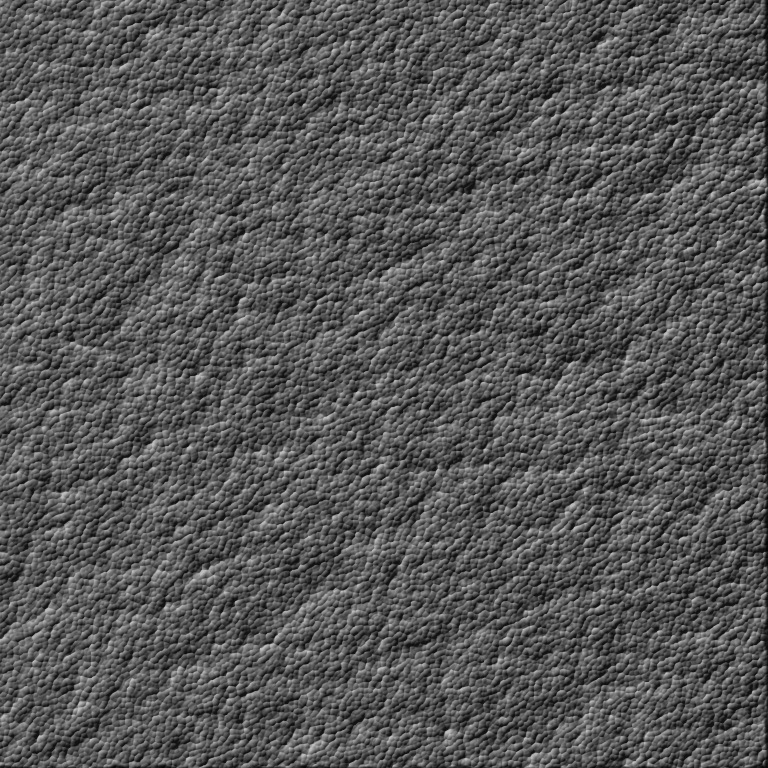
Reproduce this texture procedurally as a WebGL 2 fragment shader.

```glsl
#version 300 es
precision highp float;

uniform vec2 u_resolution;
out vec4 fragColor;

const int OCTAVES = 5;
const int SAMPLES = 2;

vec2 hash2(vec2 cell, float seed) {
    vec3 q = fract(vec3(cell.xyx + seed * 17.3) * vec3(0.1031, 0.1030, 0.0973));
    q += dot(q, q.yzx + 33.33);
    return fract((q.xx + q.yz) * q.zy);
}

mat2 rotation(float angle) {
    float c = cos(angle), s = sin(angle);
    return mat2(c, s, -s, c);
}

// Slope, towards the light, of rounded bumps centred on cellular points.
float bumpSlope(vec2 p, vec2 light, float seed, float sharpness) {
    vec2 cell = floor(p);
    vec2 sum = vec2(0.0);
    float total = 1e-6;
    for (int j = -1; j <= 1; j++) {
        for (int i = -1; i <= 1; i++) {
            vec2 neighbour = cell + vec2(i, j);
            vec2 away = p - neighbour - hash2(neighbour, seed);
            float weight = exp(-sharpness * dot(away, away));
            sum += weight * away;
            total += weight;
        }
    }
    return dot(sum / total, light);
}

// Layers of bumps, from fine grain to broad swells.
float reliefSlope(vec2 uv, vec2 light) {
    float slope = 0.0;
    float frequency = 162.0;
    float weight = 1.0;
    for (int k = 0; k < OCTAVES; k++) {
        float seed = float(k) + 1.0;
        mat2 turn = rotation(seed * 1.15);
        vec2 p = turn * uv * frequency + seed * 41.7;
        slope += weight * bumpSlope(p, turn * light, seed, 10.0);
        frequency *= 0.47;
        weight *= k == 0 ? 0.62 : 0.74 - 0.06 * float(k);
    }
    return slope;
}

// Ragged shadow along the right and bottom borders.
float borderShade(vec2 uv) {
    float ragRight = sin(uv.y * 47.0) + sin(uv.y * 113.0 + 1.7) + sin(uv.y * 239.0);
    float ragBottom = sin(uv.x * 31.0 + 2.0) + sin(uv.x * 97.0) + sin(uv.x * 211.0 + 0.6);
    float right = smoothstep(0.0, 0.005, 1.0 - uv.x - 0.0009 * ragRight);
    float bottom = smoothstep(-0.001, 0.003, uv.y - 0.0012 * ragBottom);
    return mix(0.2, 1.0, right) * mix(0.3, 1.0, bottom);
}

float stoneTone(vec2 uv, vec2 light) {
    float contrast = mix(0.38, 0.43, uv.x);
    float base = 0.338 + 0.03 * (0.5 - uv.x) + 0.012 * (uv.y - 0.5);
    float tone = base + contrast * reliefSlope(uv, light);
    return clamp(tone, 0.07, 0.74) * borderShade(uv);
}

void main() {
    vec2 light = normalize(vec2(-0.58, 0.81));

    // Average a small grid of samples to smooth the grain.
    float tone = 0.0;
    for (int j = 0; j < SAMPLES; j++) {
        for (int i = 0; i < SAMPLES; i++) {
            vec2 shift = (vec2(i, j) + 0.5) / float(SAMPLES) - 0.5;
            tone += stoneTone((gl_FragCoord.xy + shift) / u_resolution, light);
        }
    }
    fragColor = vec4(vec3(tone / float(SAMPLES * SAMPLES)), 1.0);
}
```
